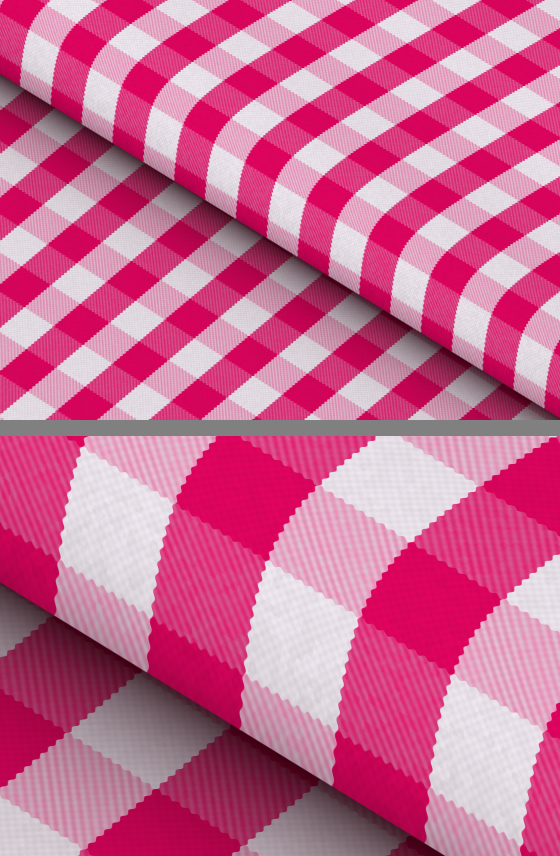
Top, the full canvas; bottom, a detail of the centre.
Write a WebGL 1 fragment shader that draws this texture.

```glsl
precision highp float;
// Pink and white gingham cloth, with a rolled fold lying over a flat layer.
uniform vec2 u_resolution;

const float TAU = 6.2831853;
const vec3 WHITE_YARN = vec3(0.90, 0.87, 0.90);
const vec3 PINK_YARN = vec3(0.85, 0.015, 0.36);
const vec3 SHADOW_TINT = vec3(0.27, 0.17, 0.20);

float hash(vec2 cell) {
  return fract(sin(dot(cell, vec2(127.1, 311.7))) * 43758.545);
}

// Dyed half of each repeat: 1 inside the stripe, 0 in the white gap.
float stripe(float t, float blur) {
  return 1.0 - smoothstep(0.25 - blur, 0.25 + blur, abs(fract(t) - 0.5));
}

// Height of the fold line, measured down from the top.
float foldLine(float x) {
  return 0.176 + 0.615 * x;
}

// Stripe coordinates of the flat layer, from two skewed lattice steps.
vec2 flatCoords(vec2 p) {
  const vec2 stepA = vec2(0.1398, 0.0894);
  const vec2 stepB = vec2(0.1302, -0.1094);
  vec2 d = p - vec2(0.0608, 0.7812);
  float det = stepA.x * stepB.y - stepA.y * stepB.x;
  float u = (d.x * stepB.y - d.y * stepB.x) / det;
  float v = (stepA.x * d.y - stepA.y * d.x) / det;
  return vec2(u, v + 0.03 * v * v);
}

// Stripe coordinates of the roll; rise is the height above the fold line.
vec2 rollCoords(float x, float rise) {
  float bend = rise - 0.174;
  float lean = 0.42 * (bend + sqrt(bend * bend + 0.0108)) - 0.015;
  float u = (x - 0.0868 - lean) / 0.1469;
  float v = -0.42 + 7.26 * rise - 0.7 * (1.0 - exp(-5.76 * rise));
  return vec2(u, v);
}

// Woven checks: the lengthwise yarn dominates, the cross yarn tints it.
vec3 gingham(vec2 uv, float blur, float grain) {
  float frayU = 0.007 * sin(TAU * 18.0 * uv.y);
  float frayV = 0.007 * sin(TAU * 18.0 * uv.x);
  float lengthwise = stripe(uv.x + frayU, blur);
  float crosswise = stripe(uv.y + frayV, blur);

  // Diagonal twill shows only where the two yarn colours differ.
  float twill = sin(TAU * 18.0 * (uv.x + uv.y));
  float speck = hash(floor(uv * 26.0)) - 0.5;
  float mixed = abs(lengthwise - crosswise);
  float dye = 0.74 * lengthwise + 0.26 * crosswise;
  dye += mixed * (0.08 * twill + 0.12 * grain * speck);
  vec3 cloth = mix(WHITE_YARN, PINK_YARN, clamp(dye, 0.0, 1.0));

  // Fine thread relief in every check.
  float relief = sin(TAU * 20.0 * uv.x) * sin(TAU * 20.0 * uv.y);
  return cloth * (1.0 + 0.025 * relief + 0.05 * grain * speck);
}

void main() {
  vec2 p = gl_FragCoord.xy / u_resolution.y;
  p.y = 1.0 - p.y;
  float pixel = 1.0 / u_resolution.y;
  float blur = 5.5 * pixel;
  float rise = foldLine(p.x) - p.y;

  // Flat layer, darkened by the shadow under the roll.
  float depth = max(-rise, 0.0);
  vec3 flatCloth = gingham(flatCoords(p), blur, 0.5);
  float light = 1.0 - exp(-depth / 0.075);
  flatCloth *= mix(SHADOW_TINT, vec3(0.98), light);

  // Roll, with its lower side turning away from the light.
  float height = max(rise, 0.0);
  float nearFold = exp(-height / 0.18);
  vec3 roll = gingham(rollCoords(p.x, height), blur, 0.5 + 0.6 * nearFold);
  float glow = 0.015 * sin(9.0 * height + 1.5 * p.x)
             + 0.010 * sin(5.0 * p.x - 4.0 * p.y);
  roll *= 1.0 + glow - 0.24 * exp(-height / 0.045);

  vec3 color = mix(flatCloth, roll, smoothstep(-pixel, pixel, rise));
  gl_FragColor = vec4(clamp(color, 0.0, 1.0), 1.0);
}
```
